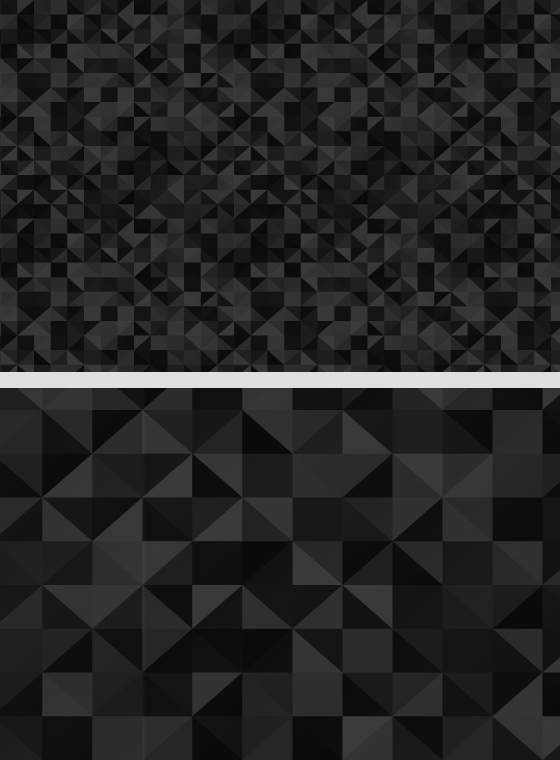
Top: the whole. Bottom: its middle third, enlarged.
Write a Shadertoy shader that draws this pattern.

```glsl
float hash(vec3 p) {
    uvec3 u = uvec3(p);
    uint n = u.x * 1597u + u.y * 51749u + u.z * 3571u + 977u;
    n = (n ^ (n >> 15u)) * 739391u;
    n = (n ^ (n >> 13u)) * 912271u;
    n = (n ^ (n >> 16u)) * 377369u;
    return float((n >> 8u) & 65535u) / 65535.0;
}

// Grey of the triangle at p; p is in canvas heights, y pointing down
float triangleShade(vec2 p) {
    vec2 grid = p * vec2(22.31, 25.5) - vec2(0.04, 6.0);
    vec2 cell = mod(floor(grid), vec2(14.0, 15.0));
    vec2 local = fract(grid);

    // Diagonals alternate, so four meet at every second corner
    bool falling = mod(cell.x + cell.y, 2.0) > 0.5;
    vec2 folded = falling ? local : vec2(1.0 - local.x, local.y);
    float side = step(folded.y, folded.x);

    // Some cells keep one shade across both halves
    if (hash(vec3(cell, 5.0)) < 0.13) side = 0.0;
    float shade = 0.04 + 0.19 * pow(hash(vec3(cell, side)), 1.2);

    // Slight gradient across each facet
    float tilt = hash(vec3(cell, side + 2.0)) - 0.5;
    shade += 0.02 * tilt * (local.x + local.y - 1.0);

    // Faint hairline on the left edge of each tile
    if (cell.x < 0.5) shade += 0.025 * step(local.x, 0.045);
    return shade;
}

void mainImage(out vec4 fragColor, in vec2 fragCoord) {
    // Average a 4 x 4 grid of samples to smooth the edges
    float total = 0.0;
    for (int i = 0; i < 16; i++) {
        vec2 jitter = (vec2(i % 4, i / 4) + 0.5) / 4.0 - 0.5;
        vec2 p = (fragCoord + jitter) / iResolution.y;
        total += triangleShade(vec2(p.x, 1.0 - p.y));
    }
    fragColor = vec4(vec3(total / 16.0), 1.0);
}
```
